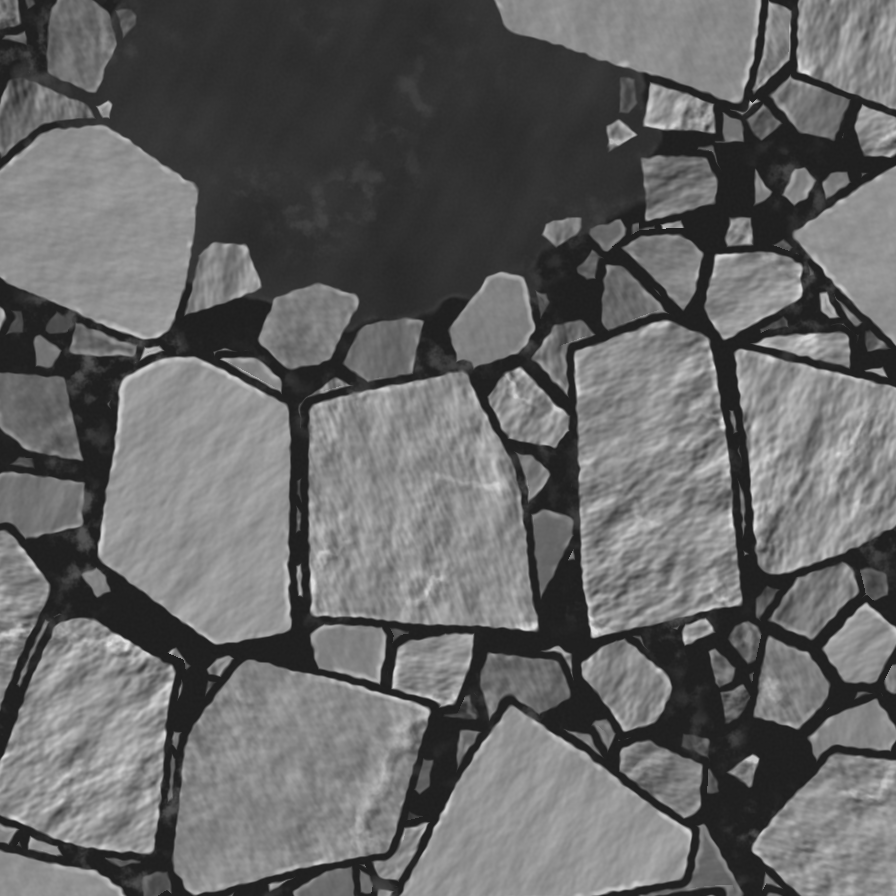
Give the GLSL for this texture, as a Shadertoy shader.

```glsl
// Broken sea ice from above: angular floes on dark water beside a thin grey sheet.
// Floes are inset Voronoi cells trimmed by random straight cuts, at three sizes;
// their surfaces are gradient-noise relief lit from the upper left.

const float TAU = 6.2831853;
const float WATER_TONE = 0.125;
const float SHEET_TONE = 0.19;
const vec2 LIGHT_DIR = vec2(-0.8, 0.6);

struct Floe {
    float dist;   // signed distance to the edge, negative inside
    vec2 traits;  // two random values of this floe
};

vec2 hash2(vec2 p) {
    vec3 q = fract(p.xyx * vec3(0.1031, 0.1030, 0.0973));
    q += dot(q, q.yzx + 33.33);
    return fract((q.xx + q.yz) * q.zy);
}

vec2 rotate(vec2 p, float angle) {
    float c = cos(angle), s = sin(angle);
    return vec2(c * p.x - s * p.y, s * p.x + c * p.y);
}

float cornerDot(vec2 cell, vec2 f, vec2 corner) {
    return dot(hash2(cell + corner) * 2.0 - 1.0, f - corner);
}

float gradientNoise(vec2 p) {
    vec2 cell = floor(p), f = p - cell;
    vec2 u = f * f * f * (f * (f * 6.0 - 15.0) + 10.0);
    float low = mix(cornerDot(cell, f, vec2(0, 0)), cornerDot(cell, f, vec2(1, 0)), u.x);
    float high = mix(cornerDot(cell, f, vec2(0, 1)), cornerDot(cell, f, vec2(1, 1)), u.x);
    return mix(low, high, u.y);
}

float fbm(vec2 p) {
    float sum = 0.0, amp = 1.0;
    for (int i = 0; i < 4; i++) {
        sum += amp * gradientNoise(p);
        p = rotate(p, 0.6) * 2.0 + 17.3;
        amp *= 0.5;
    }
    return sum;
}

float smoothMax(float a, float b, float k) {
    float h = max(k - abs(a - b), 0.0) / k;
    return max(a, b) + h * h * k * 0.25;
}

// Positive inside the oval that holds the thin sheet
float sheetField(vec2 p) {
    return 0.23 - length((p - vec2(0.4, 0.87)) * vec2(0.68, 1.0));
}

vec2 cellSite(vec2 cell) {
    return cell + 0.1 + 0.8 * hash2(cell);
}

Floe findFloe(vec2 p, float grid, float cover, float gap, float seed) {
    vec2 q = p * grid + seed;
    vec2 base = floor(q), owner = base;
    float best = 100.0;
    for (int y = -1; y <= 1; y++)
    for (int x = -1; x <= 1; x++) {
        vec2 cell = base + vec2(x, y);
        float d = length(cellSite(cell) - q);
        if (d < best) { best = d; owner = cell; }
    }
    vec2 site = cellSite(owner);
    vec2 traits = hash2(owner + 71.7);
    // Leave some cells, and most of the thin sheet, open
    float open = step(0.03, sheetField((site - seed) / grid));
    if (hash2(owner + 9.1).x > cover - 0.8 * open) return Floe(1.0, traits);

    // Inset cell borders
    float dist = -1.0;
    for (int y = -2; y <= 2; y++)
    for (int x = -2; x <= 2; x++) {
        vec2 other = cellSite(owner + vec2(x, y));
        vec2 across = other - site;
        if (dot(across, across) > 0.0001) {
            float border = dot(q - 0.5 * (site + other), normalize(across)) + gap;
            dist = smoothMax(dist, border, 0.03);
        }
    }
    // Random straight cuts
    for (int i = 0; i < 4; i++) {
        vec2 h = hash2(owner + 13.7 * float(i + 1));
        float angle = TAU * (traits.x + (float(i) + 0.7 * h.x) / 4.0);
        float cut = dot(q - site, vec2(cos(angle), sin(angle))) - mix(0.3, 0.62, h.y);
        dist = smoothMax(dist, cut, 0.03);
    }
    return Floe(dist / grid, traits);
}

float ridgeLine(vec2 p) {
    return smoothstep(0.06, 0.0, abs(gradientNoise(p * 7.0) + 0.15 * fbm(p * 28.0)));
}

float floeTone(vec2 p, Floe floe) {
    vec2 grainPos = rotate(p, floe.traits.x * TAU) * vec2(1.0, 1.7) + floe.traits * 20.0;
    vec2 lightStep = rotate(LIGHT_DIR * 0.004, floe.traits.x * TAU) * vec2(1.0, 1.7);
    float slope = fbm(grainPos * 13.0) - fbm((grainPos + lightStep) * 13.0);
    float patches = smoothstep(-0.25, 0.3, gradientNoise(p * 8.0 + 5.0));
    float rough = smoothstep(0.3, 0.7, floe.traits.y) * mix(0.45, 1.0, patches);
    float tone = mix(0.53, 0.59, floe.traits.x) - 0.03 * rough;
    tone += slope * mix(0.3, 1.35, rough) + 0.03 * fbm(p * 9.0);
    // Pressure ridges with a lit crest and a shadow on the far side
    tone += rough * patches * (0.25 * ridgeLine(p) - 0.16 * ridgeLine(p + LIGHT_DIR * 0.012));
    // Broken bright rim
    float rim = smoothstep(-0.008, -0.002, floe.dist);
    tone += 0.2 * rim * smoothstep(-0.2, 0.35, gradientNoise(p * 11.0) + 0.6 * gradientNoise(p * 75.0));
    return clamp(tone, 0.24, 0.87);
}

float waterTone(vec2 p) {
    float sheet = sheetField(p) + 0.07 * fbm(p * 6.0);
    float sheetMask = smoothstep(0.0, 0.008, sheet);
    float streaks = gradientNoise(rotate(p, 0.5) * vec2(45.0, 7.0));
    float sheetIce = SHEET_TONE + 0.045 * fbm(p * 8.0) + 0.02 * streaks;
    sheetIce += 0.07 * smoothstep(0.016, 0.0, sheet) * smoothstep(-0.4, 0.3, fbm(p * 50.0));
    float brash = smoothstep(-0.05, 0.4, fbm(p * 6.0 + 31.0)) * smoothstep(-0.1, 0.5, fbm(p * 38.0));
    return mix(WATER_TONE, sheetIce, sheetMask) + 0.2 * brash * (1.0 - 0.7 * sheetMask);
}

void mainImage(out vec4 fragColor, in vec2 fragCoord) {
    vec2 uv = fragCoord / iResolution.y;
    float soft = max(0.0018, 0.75 / iResolution.y);
    // Bend and roughen the floe outlines
    vec2 bent = uv + 0.012 * vec2(gradientNoise(uv * 7.0), gradientNoise(uv * 7.0 + 40.0));
    float ragged = 0.003 * gradientNoise(uv * 85.0);

    float tone = waterTone(uv);
    float occupied = 1.0;
    for (int i = 0; i < 3; i++) {
        float level = float(i);
        float grid = 3.6 * pow(2.7, level);
        Floe floe = findFloe(bent, grid, 0.96 - 0.3 * level, 0.04 + 0.03 * level, 23.0 + 11.0 * level);
        floe.dist = max(floe.dist + ragged, 0.009 - occupied);
        occupied = min(occupied, floe.dist);
        // Tiny fragments sit lower and look dimmer
        float dim = mix(1.0, mix(0.45, 0.95, floe.traits.x), 0.5 * level);
        float mask = smoothstep(soft, -soft, floe.dist);
        tone = mix(tone, floeTone(uv, floe) * dim, mask);
    }
    tone += 0.014 * gradientNoise(uv * 260.0);
    fragColor = vec4(vec3(tone), 1.0);
}
```
